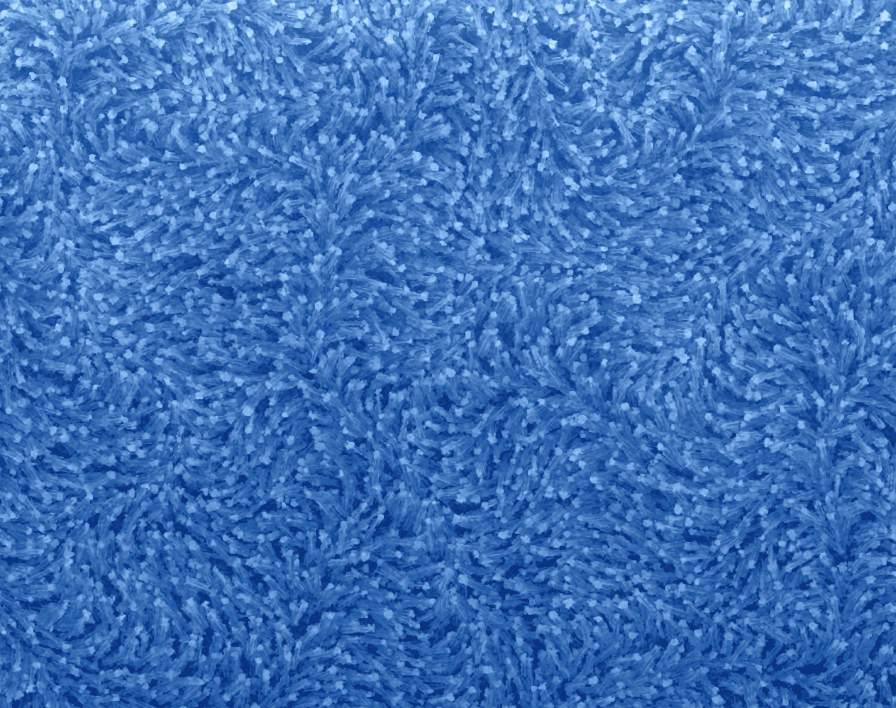
A Shadertoy shader for this texture:

```glsl
// Frosty blue carpet of short ice needles with pale clumped tips.
// Jittered grids of needles follow a noise flow field and are layered from
// dark to light; the resulting tone is then mapped through a blue ramp.

#define LAYERS 6
#define CELL 0.033
#define HALF_LENGTH 0.025
#define HALF_WIDTH 0.0054
#define TIP_RADIUS 0.0066
#define SOFTNESS 0.0018
#define FLOW_SCALE 5.5
#define FLOW_TURN 7.0
#define OPACITY 0.86
#define LIGHT_FALLOFF 0.30
#define GRAIN 0.16

float hash(vec2 p) {
    return fract(sin(dot(p, vec2(127.1, 311.7))) * 43758.545);
}

float noise(vec2 p) {
    vec2 i = floor(p), f = fract(p);
    f = f * f * (3.0 - 2.0 * f);
    float low = mix(hash(i), hash(i + vec2(1, 0)), f.x);
    float high = mix(hash(i + vec2(0, 1)), hash(i + vec2(1, 1)), f.x);
    return mix(low, high, f.y);
}

// Blend one needle over the tone; q is the position from its centre
float addNeedle(float tone, vec2 q, vec2 centre, vec2 id, float depth) {
    float angle = 1.57 + FLOW_TURN * (noise(centre * FLOW_SCALE) - 0.5)
                + 1.1 * (hash(id + 3.7) - 0.5);
    vec2 axis = vec2(cos(angle), sin(angle));
    float along = dot(q, axis);
    float across = dot(q, vec2(-axis.y, axis.x));

    float halfLength = HALF_LENGTH * mix(0.42, 1.0, hash(id + 9.2));
    float halfWidth = HALF_WIDTH * mix(0.65, 1.1, hash(id + 5.4));
    vec2 box = abs(vec2(along, across)) - vec2(halfLength, halfWidth);
    float shaft = max(box.x, box.y);
    float tip = length(vec2(along - 0.8 * halfLength, across))
              - TIP_RADIUS * mix(0.4, 1.0, hash(id + 7.9));
    if (min(shaft, tip) > 0.007) return tone;

    // Ragged outline and streaks running lengthwise
    vec2 seed = 40.0 * vec2(hash(id + 1.3), hash(id + 2.6));
    float streak = noise(vec2(along * 75.0, across * 420.0) + seed);
    float ragged = 0.005 * (noise(q * 260.0 + seed) - 0.5);
    float shaftMask = 1.0 - smoothstep(-SOFTNESS, SOFTNESS, shaft + ragged);
    float tipMask = 1.0 - smoothstep(-SOFTNESS, SOFTNESS * 1.4, tip + ragged);

    // Thin shadow that separates the needle from those below
    float shadow = 1.0 - smoothstep(-0.001, 0.0045, shaft);
    tone *= 1.0 - 0.22 * shadow;

    float body = 0.16 + 0.36 * depth + 0.26 * hash(id + 4.1)
               + 0.30 * (streak - 0.5) + 0.12 * along / halfLength;
    tone = mix(tone, body, shaftMask * OPACITY * (0.65 + 0.35 * streak));
    float tipTone = 0.52 + 0.28 * depth + 0.22 * hash(id + 6.8);
    return mix(tone, max(tone, tipTone), tipMask * 0.75);
}

// Blue ramp from deep water to pale frost, one step per 0.2 of tone
vec3 frostColor(float tone) {
    vec3 ramp[7] = vec3[7](
        vec3(0.04, 0.20, 0.51), vec3(0.11, 0.34, 0.65),
        vec3(0.20, 0.41, 0.69), vec3(0.31, 0.52, 0.78),
        vec3(0.44, 0.64, 0.88), vec3(0.59, 0.78, 0.97),
        vec3(0.78, 0.91, 1.00));
    vec3 color = ramp[0];
    for (int i = 1; i < 7; i++)
        color = mix(color, ramp[i], clamp(tone * 5.0 - float(i - 1), 0.0, 1.0));
    return color;
}

void mainImage(out vec4 fragColor, in vec2 fragCoord) {
    vec2 p = fragCoord / iResolution.y;
    float tone = 0.02 + 0.14 * noise(p * 130.0);

    // Needle layers, deepest first
    for (int layer = 0; layer < LAYERS; layer++) {
        float depth = float(layer) / float(LAYERS - 1);
        vec2 shift = float(layer) * vec2(0.37, 0.61);
        vec2 home = floor(p / CELL + shift);
        for (int y = -1; y <= 1; y++)
        for (int x = -1; x <= 1; x++) {
            vec2 cell = home + vec2(x, y);
            vec2 id = cell + float(layer) * vec2(17.3, 41.9);
            vec2 jitter = 0.05 + 0.9 * vec2(hash(id), hash(id + 11.5));
            vec2 centre = (cell + jitter - shift) * CELL;
            tone = addNeedle(tone, p - centre, centre, id, depth);
        }
    }

    // Fine crystal grain, broad patches and light from the top
    tone += GRAIN * (noise(p * 290.0) - 0.5);
    tone += 0.10 * (noise(p * 7.0 + 20.0) - 0.5);
    tone += LIGHT_FALLOFF * (p.y - 0.47);
    tone += 0.16 * smoothstep(0.90, 1.0, p.y);

    fragColor = vec4(frostColor(tone), 1.0);
}
```
